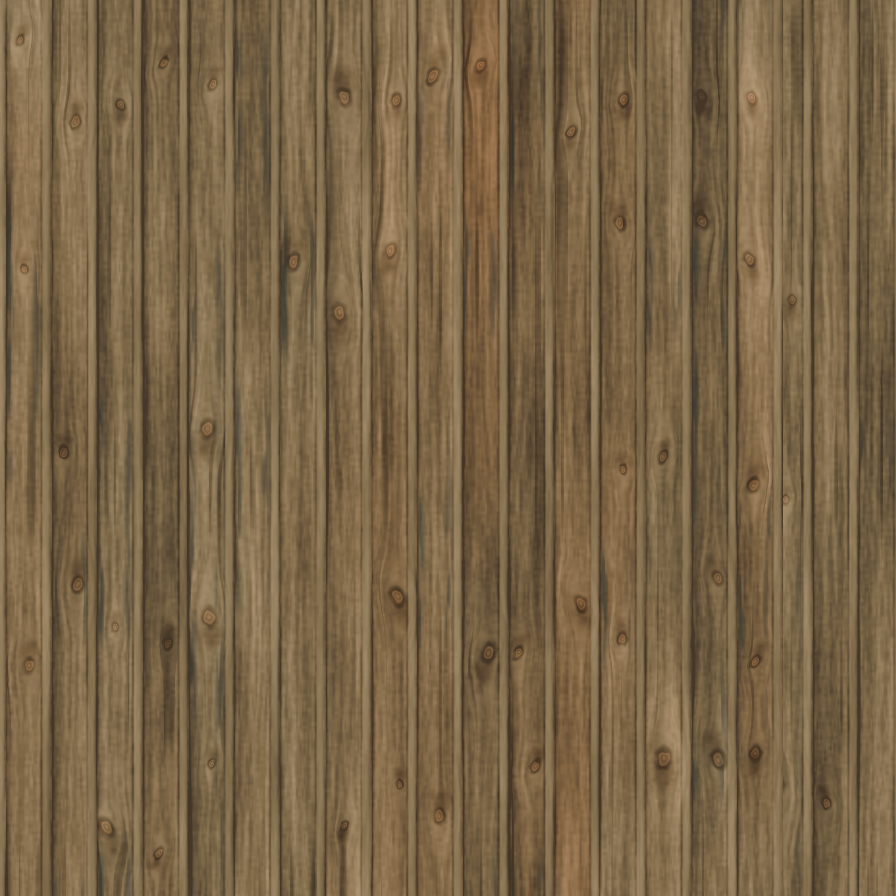
Reproduce this texture procedurally as a WebGL 2 fragment shader.

```glsl
#version 300 es
precision highp float;
uniform vec2 u_resolution;
out vec4 fragColor;

float hash(vec2 p) {
  return fract(sin(dot(p, vec2(127.1, 311.7))) * 43758.5453);
}

float noise(vec2 p) {
  vec2 i = floor(p), f = fract(p);
  f = f * f * (3.0 - 2.0 * f);
  return mix(mix(hash(i), hash(i + vec2(1, 0)), f.x),
             mix(hash(i + vec2(0, 1)), hash(i + vec2(1, 1)), f.x), f.y);
}

// Soft line of half-width w centred on zero
float line(float d, float w) {
  return exp(-d * d / (w * w));
}

vec3 woodRamp(float tone) {
  vec3 dark = vec3(0.27, 0.22, 0.16);
  vec3 middle = vec3(0.50, 0.42, 0.29);
  vec3 light = vec3(0.70, 0.61, 0.48);
  return tone < 0.5 ? mix(dark, middle, max(tone, 0.0) * 2.0)
                    : mix(middle, light, min(tone, 1.0) * 2.0 - 1.0);
}

void main() {
  // Board widths are the unit; the eighteenth board is cut narrow
  vec2 p = gl_FragCoord.xy / u_resolution * 19.6;
  p.x -= 0.13;
  p.x += 0.35 * step(17.0, p.x);
  float id = floor(p.x), f = fract(p.x), y = p.y;
  float seed = id * 13.7 + 31.0;

  // Knots bend the grain around them
  float u = f, core = 0.0, rim = 0.0, rings = 0.0, halo = 0.0, smear = 0.0;
  for (int k = 0; k < 5; k++) {
    vec2 cell = vec2(seed, float(k) * 5.3);
    if (hash(cell) < 0.42) continue;
    vec2 centre = vec2(0.2 + 0.42 * hash(cell + 1.3),
                       (float(k) + 0.2 + 0.6 * hash(cell + 2.7)) * 3.92);
    float radius = 0.075 + 0.085 * hash(cell + 4.1);
    vec2 d = (vec2(f, y) - centre) * vec2(1.0, 0.75) / radius;
    d.x += d.y * (hash(cell + 5.9) - 0.5) * 0.8;
    d += 0.35 * (noise(d * 1.3 + cell) - 0.5);
    float q = length(d);
    float side = hash(cell + 7.7) < 0.5 ? -1.0 : 1.0;
    u -= (f - centre.x) * 0.8 * exp(-d.x * d.x * 0.12 - d.y * d.y * 0.06);
    float inside = 1.0 - smoothstep(0.75, 1.1, q);
    core += inside;
    rings += inside * sin(q * 13.0);
    rim += line(q - 1.0, 0.3) * (0.45 + 0.55 * noise(d * 0.9 + cell));
    halo += exp(-d.x * d.x * 0.16 - d.y * d.y * 0.03);
    smear += exp(-d.x * d.x * 0.5 - (d.y - side * 1.9) * (d.y - side * 1.9) * 0.5);
  }

  // Grain: broad bands, growth lines, fibres and saw marks
  float bands = noise(vec2(u * 3.5 + seed, y * 0.14 + seed));
  float growth = sin(u * 30.0 + 15.0 * noise(vec2(u * 1.6 + seed, y * 0.17)));
  float fibres = noise(vec2(u * 13.0 + seed, y * 0.8));
  float fine = noise(vec2(u * 24.0 + seed, y * 4.0));
  float marks = noise(vec2(f * 9.0 + seed, y * 13.0));
  float patches = noise(vec2(seed, y * 0.28)) - 0.5;

  float tone = 0.51 + 0.20 * (hash(vec2(seed, 2.0)) - 0.5) + 0.20 * patches;
  tone -= 0.13 * line(id - 3.0, 1.3) * noise(vec2(id * 0.7, y * 0.2));
  tone += 0.34 * (bands - 0.5) + 0.26 * (fibres - 0.5);
  tone += 0.055 * growth * (0.4 + noise(vec2(seed, y * 0.4)));
  tone += 0.18 * (fine - 0.5) + 0.11 * (marks - 0.5);
  tone += 0.12 * halo - 0.30 * smear - 0.42 * rim - 0.08 * core + 0.10 * rings;

  // Long dark cracks in the grain
  float crack = smoothstep(0.76, 0.92, noise(vec2(u * 10.0 + seed * 3.0, y * 0.22)));
  tone -= 0.24 * crack * (0.5 + fine);

  // Pale bevelled strip beside each joint
  float strip = smoothstep(0.78, 0.83, f) * (1.0 - smoothstep(0.94, 0.985, f));
  float stripTone = 0.66 + 0.28 * (noise(vec2(seed, y * 0.35)) - 0.5)
                  + 0.16 * (fibres - 0.5) + 0.10 * (fine - 0.5)
                  - 0.16 * smoothstep(0.89, 0.96, f);
  tone = mix(tone, stripTone, strip * 0.85);

  // Joint shadows
  float jointWear = noise(vec2(seed + 5.0, y * 0.6));
  float joint = line(min(f, 1.0 - f), 0.035);
  tone -= joint * (0.22 + 0.30 * jointWear);
  tone -= line(f - 0.775, 0.025) * (0.10 + 0.25 * noise(vec2(seed + 9.0, y * 0.5)));
  tone -= 0.12 * line(f, 0.14) * (1.0 - strip);

  vec3 color = woodRamp(tone);

  // Reddish boards and orange knot hearts
  float warmth = 0.5 * hash(vec2(seed, 6.0)) * noise(vec2(seed + 2.0, y * 0.25));
  warmth += 0.6 * (line(id - 10.0, 0.6) + line(id - 12.0, 0.6))
          * noise(vec2(seed + 4.0, y * 0.18));
  warmth = warmth * (1.0 - strip) + 0.5 * core + 0.25 * smear;
  color *= mix(vec3(1.0), vec3(1.03, 0.89, 0.80), min(warmth, 1.3));

  // Blue-black weather stain along the board edges
  float stain = smoothstep(0.62, 0.85, noise(vec2(seed * 1.7, y * 0.3)))
              * smoothstep(0.3, 0.7, noise(vec2(f * 14.0 + seed, y * 1.2)))
              * (line(f - 0.07, 0.09) + 0.7 * line(f - 0.68, 0.09));
  color = mix(color, vec3(0.20, 0.21, 0.19), 0.65 * stain);

  fragColor = vec4(color, 1.0);
}
```
